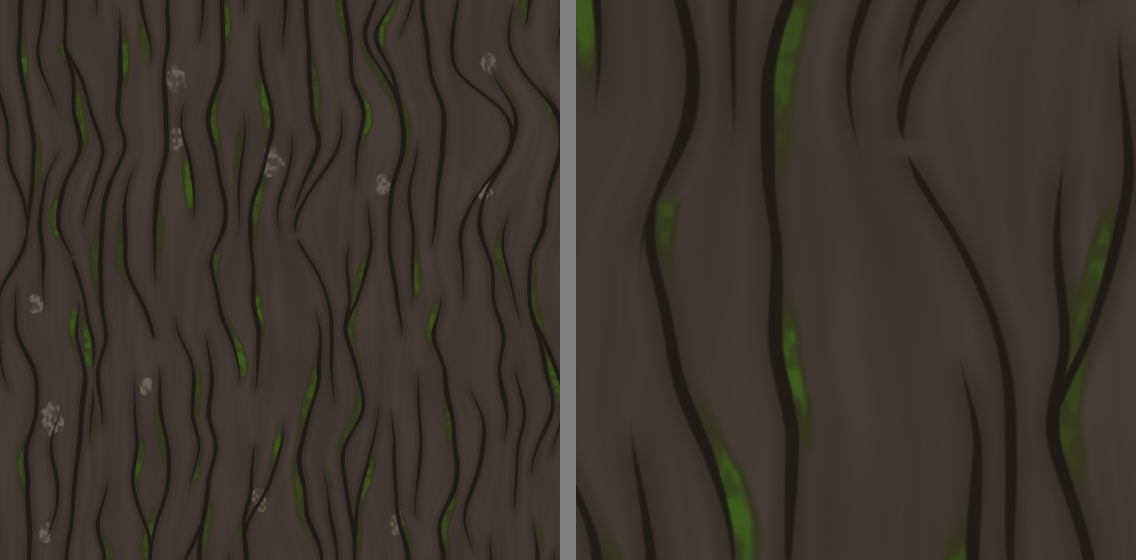
Left, the full canvas; right, a detail of the centre.
A Shadertoy shader for this texture:

```glsl
// Mossy tree bark: wavering vertical main cracks, with short branch cracks that
// fork off them between neighbours. Moss grows in strips along the cracks, pale
// lichen dabs dot the ridges, and brush streaks follow the bend of the grain.

const float MAINS = 12.0;   // main cracks across the canvas

float hash(vec2 p) {
    vec3 q = fract(p.xyx * vec3(0.1031, 0.1030, 0.0973));
    q += dot(q, q.yzx + 33.33);
    return fract((q.x + q.y) * q.z);
}

float noise(vec2 p) {
    vec2 i = floor(p), f = fract(p);
    f = f * f * (3.0 - 2.0 * f);
    return mix(mix(hash(i), hash(i + vec2(1, 0)), f.x),
               mix(hash(i + vec2(0, 1)), hash(i + vec2(1, 1)), f.x), f.y);
}

// Sideways offset of main crack k at height y, in crack spacings
float wander(float k, float y) {
    float own = noise(vec2(y * 6.5 + 3.0, k * 17.0 + 40.0)) - 0.5;
    float kink = noise(vec2(y * 15.0, k * 11.0 + 90.0)) - 0.5;
    float shared = noise(vec2(y * 4.0, k * 0.3 + 7.0)) - 0.5;
    return 0.58 * own + 0.22 * kink + 0.5 * shared;
}

float mainX(float k, float y) {
    return (k + 0.5 + wander(k, y)) / MAINS;
}

// Both crack functions return (x, width from 0 to 1)
vec2 mainCrack(float k, float y) {
    float s = y * 1.25 + hash(vec2(k, 5.0)) * 3.0;
    float f = fract(s), end = 1.0 - 0.16 * hash(vec2(k, floor(s) + 20.0));
    float width = smoothstep(0.0, 0.14, f) * (1.0 - smoothstep(end - 0.16, end, f));
    return vec2(mainX(k, y), width);
}

vec2 branchCrack(float k, float y) {
    float s = y * 2.6 + hash(vec2(k, 31.0)) * 4.0;
    vec2 id = vec2(k + 50.0, floor(s));
    float g = fract(s);
    if (hash(id) > 0.5) g = 1.0 - g;
    float side = step(0.5, hash(id + 13.0));
    float joined = step(0.25, hash(id + 27.0));
    float end = 0.65 + 0.33 * hash(id + 41.0);

    float left = mainX(k, y), right = mainX(k + 1.0, y);
    float middle = 0.5 + 0.35 * (noise(vec2(y * 9.0, k * 5.0 + 60.0)) - 0.5);
    float t = mix(middle, mix(side, middle, smoothstep(0.0, 0.42, g)), joined);
    float width = smoothstep(0.0, mix(0.4, 0.06, joined), g);
    width *= 1.0 - smoothstep(end - 0.4, end, g);
    return vec2(mix(left, right, t), width * smoothstep(0.018, 0.045, right - left));
}

// Strip of moss beside a crack: (dark spread, bright core)
vec2 mossStrip(vec2 uv, vec2 crack, float line) {
    float s = uv.y * 5.5 + hash(vec2(line, 71.0)) * 6.0;
    vec2 id = vec2(line + 80.0, floor(s));
    float present = step(0.54, hash(id)) * smoothstep(0.0, 0.5, crack.y);
    float side = hash(id + 9.0) > 0.5 ? 1.0 : -1.0;
    float size = 0.7 + 0.45 * hash(id + 17.0);
    vec2 q = vec2(uv.x - crack.x - side * 0.008, fract(s) - 0.5);
    q /= vec2(0.0135, 0.43) * size;
    float ragged = 0.5 * (noise(uv * vec2(110, 45)) - 0.5);
    float body = 1.0 - dot(q, q) + ragged;
    float core = 1.0 - dot(q, q) * 2.6 + ragged;
    return present * vec2(smoothstep(0.0, 0.8, body),
                          smoothstep(0.0, 0.8, core) * hash(id + 33.0));
}

// Speckled lichen dabs, at most one per grid cell
float lichen(vec2 uv) {
    vec2 cell = floor(uv * 5.0);
    vec2 centre = (cell + 0.25 + 0.5 * vec2(hash(cell + 3.0), hash(cell + 8.0))) / 5.0;
    float size = 0.6 + 0.6 * hash(cell + 15.0);
    vec2 q = (uv - centre) / (vec2(0.019, 0.028) * size);
    float body = 1.0 - dot(q, q) + 1.2 * (noise(uv * 90.0) - 0.5);
    float dabs = smoothstep(0.25, 0.7, noise(uv * vec2(190, 140)));
    return step(0.48, hash(cell + 61.0)) * smoothstep(0.0, 0.6, body) * (0.25 + 0.75 * dabs);
}

void mainImage(out vec4 fragColor, in vec2 fragCoord) {
    vec2 uv = fragCoord / iResolution.y;
    float soft = max(0.0013, 0.8 / iResolution.y);
    float column = floor(uv.x * MAINS);
    float pressure = 0.75 + 0.5 * noise(uv * vec2(14, 17));

    // Gather cracks, their shaded banks, moss and the bend of the grain
    float crackMask = 0.0, bank = 0.0, bend = 0.0, weights = 0.0;
    vec2 moss = vec2(0);
    for (int i = -2; i <= 2; i++) {
        float k = column + float(i);
        for (int j = 0; j < 2; j++) {
            vec2 crack = j == 0 ? mainCrack(k, uv.y) : branchCrack(k, uv.y);
            float d = abs(uv.x - crack.x);
            float halfWidth = (j == 0 ? 0.0039 : 0.0034) * crack.y * pressure;
            float visible = smoothstep(0.0, 0.3, crack.y);
            float line = 1.0 - smoothstep(halfWidth - soft, halfWidth + soft, d);
            crackMask = max(crackMask, line * visible);
            bank = max(bank, visible * (1.0 - smoothstep(0.002, 0.017, d)));
            moss = max(moss, mossStrip(uv, crack, 2.0 * k + float(j)));
        }
        float near = (uv.x - mainX(k, uv.y)) * MAINS;
        float weight = exp(-3.0 * near * near);
        bend += weight * wander(k, uv.y) / MAINS;
        weights += weight;
    }

    // Ridges with soft brush streaks along the grain
    float grain = uv.x - bend / weights;
    float streak = noise(vec2(grain * 75.0, uv.y * 6.0)) - 0.5;
    float fine = noise(vec2(grain * 190.0, uv.y * 11.0 + 30.0)) - 0.5;
    float blotch = noise(uv * vec2(16, 9) + 50.0) - 0.5;
    vec3 color = vec3(0.252, 0.222, 0.190);
    color *= 1.0 + 0.10 * streak + 0.05 * fine + 0.07 * blotch;
    color = mix(color, vec3(0.195, 0.175, 0.150), 0.75 * bank);

    // Moss, lichen, then the cracks on top
    float tufts = smoothstep(0.25, 0.75, noise(uv * vec2(170, 120) + 20.0));
    color = mix(color, vec3(0.185, 0.205, 0.095), 0.75 * moss.x);
    color = mix(color, vec3(0.24, 0.37, 0.11), moss.y * (0.3 + 0.6 * tufts));
    color = mix(color, vec3(0.45, 0.42, 0.36), 0.75 * lichen(uv));
    color = mix(color, vec3(0.115, 0.100, 0.080), 0.95 * crackMask);
    fragColor = vec4(color, 1.0);
}
```
